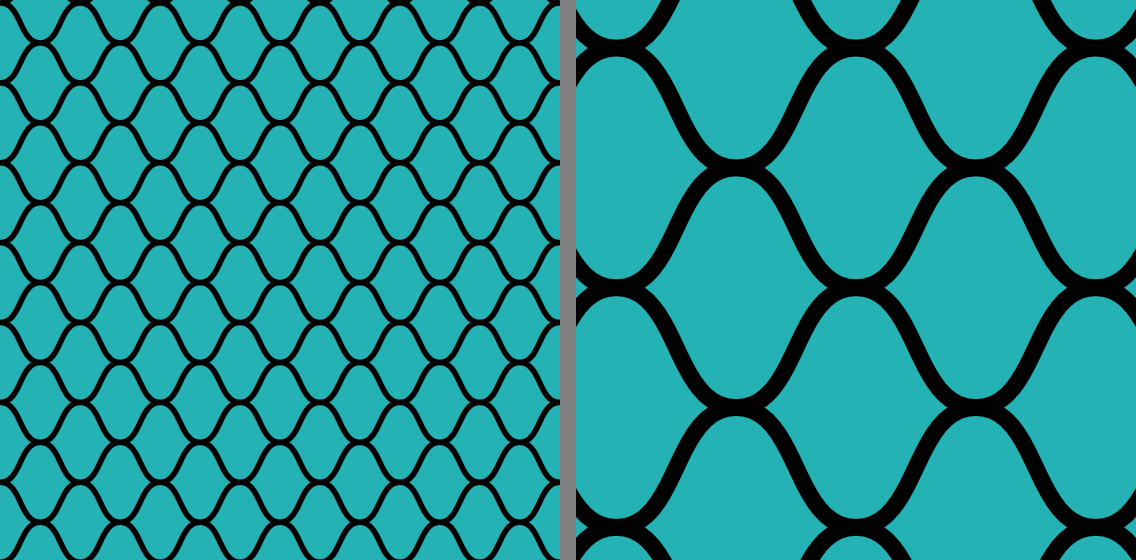
Left, the full canvas; right, a detail of the centre.
Reproduce this pattern procedurally as a WebGL 1 fragment shader.

```glsl
precision highp float;
// Teal lattice of ogee scales outlined by interlocking black waves.

uniform vec2 u_resolution;

const float REPEATS = 7.01;                // scales across and down
const vec2 JUNCTION = vec2(0.5, 0.4954);   // where two waves touch, in canvas units
const float LINE_WIDTH = 0.07;             // in units of one repeat
const float HANDLE = 0.53;                 // flatness of crests and troughs
const vec3 SCALE_COLOR = vec3(0.14, 0.70, 0.71);
const vec3 LINE_COLOR = vec3(0.005);
const int SEGMENTS = 20;

float segmentDistance(vec2 p, vec2 a, vec2 b) {
  vec2 pa = p - a;
  vec2 ba = b - a;
  return length(pa - ba * clamp(dot(pa, ba) / dot(ba, ba), 0.0, 1.0));
}

// Cubic S-curve from (0,0) to (0.5,0.5), level at both ends.
vec2 waveCurve(float t) {
  float s = 1.0 - t;
  float x = 3.0 * s * t * (HANDLE * s + (1.0 - HANDLE) * t) + t * t * t;
  float y = t * t * (3.0 - 2.0 * t);
  return 0.5 * vec2(x, y);
}

float waveDistance(vec2 p) {
  float nearest = 1.0;
  vec2 previous = vec2(0.0);
  for (int i = 1; i <= SEGMENTS; i++) {
    vec2 next = waveCurve(float(i) / float(SEGMENTS));
    nearest = min(nearest, segmentDistance(p, previous, next));
    previous = next;
  }
  return nearest;
}

void main() {
  float side = min(u_resolution.x, u_resolution.y);
  vec2 p = (gl_FragCoord.xy / side - JUNCTION) * REPEATS;

  // Mirror every repeat into one quarter holding a single S-curve.
  vec2 quarter = abs(fract(p + 0.5) - 0.5);

  float edge = waveDistance(quarter) - 0.5 * LINE_WIDTH;
  float pixel = REPEATS / side;
  float ink = clamp(0.5 - edge / pixel, 0.0, 1.0);
  gl_FragColor = vec4(mix(SCALE_COLOR, LINE_COLOR, ink), 1.0);
}
```
